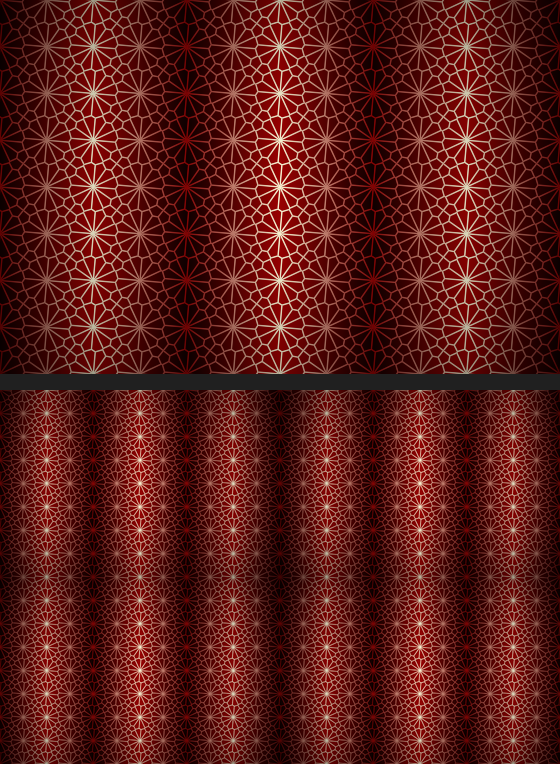
Top, the tile; bottom, the same tile 2 across and 2 down.
A WebGL 1 fragment shader for this pattern:

```glsl
precision highp float;
// A lattice of slightly twisted twelve-ray stars, 12 across and 8 down, drawn as
// the borders between Voronoi sites: a ring of sites per star and four per gap.
// Three vertical light bands and a soft vignette colour the lines and ground.

uniform vec2 u_resolution;

const vec2 GRID = vec2(12.0, 8.0);   // stars across and down
const float BANDS = 3.0;             // light bands across
const float RING_RADIUS = 0.40;      // ring of sites around a star
const float GAP_RADIUS = 0.15;       // ring of sites around a gap centre
const float HALF_LINE = 0.0155;      // half line width, in cells
const float RING_TURN = 20.0;        // angle of the first ring site
const float GAP_TURN = 263.6;        // angle of the first gap site

vec2 polar(float radius, float degrees) {
  float a = radians(degrees);
  return radius * vec2(cos(a), sin(a));
}

vec2 quarterTurn(vec2 p) {
  return vec2(-p.y, p.x);
}

// Site in one quarter of a cell, measured from the gap centre:
// 0 to 11 surround the corner star, 12 belongs to the gap.
vec2 quarterSite(float index) {
  if (index > 11.5) return polar(GAP_RADIUS, GAP_TURN);
  return vec2(-0.5) + polar(RING_RADIUS, RING_TURN + 30.0 * index);
}

vec2 nearestSite(vec2 p) {
  vec2 nearest = vec2(0.0);
  float best = 100.0;
  for (int i = 0; i < 13; i++) {
    vec2 site = quarterSite(float(i));
    for (int turn = 0; turn < 4; turn++) {
      vec2 d = site - p;
      float dist = dot(d, d);
      if (dist < best) {
        best = dist;
        nearest = site;
      }
      site = quarterTurn(site);
    }
  }
  return nearest;
}

// Distance to the closest border of the region around the nearest site
float borderDistance(vec2 p) {
  vec2 home = nearestSite(p);
  float border = 100.0;
  for (int i = 0; i < 13; i++) {
    vec2 site = quarterSite(float(i));
    for (int turn = 0; turn < 4; turn++) {
      vec2 across = site - home;
      if (dot(across, across) > 0.0001) {
        border = min(border, dot(0.5 * (home + site) - p, normalize(across)));
      }
      site = quarterTurn(site);
    }
  }
  return border;
}

// Linear ramp: 0 in the dark columns, 1 in the bright ones
float bandLight(float x) {
  return 1.0 - abs(2.0 * fract(x * BANDS) - 1.0);
}

float vignette(vec2 uv) {
  vec2 d = uv - 0.5;
  return 1.0 - 1.0 * dot(d, d);
}

void main() {
  vec2 uv = gl_FragCoord.xy / u_resolution;

  // Cell coordinates run downwards, which sets the sense of the twist
  vec2 cell = fract(vec2(uv.x, 1.0 - uv.y) * GRID) - 0.5;
  float pixel = GRID.y / u_resolution.y;
  float edge = borderDistance(cell);
  float line = 1.0 - smoothstep(-0.6 * pixel, 0.6 * pixel, edge - HALF_LINE);

  // Ground and lines brighten together along the bands
  float light = bandLight(uv.x);
  vec3 ground = mix(vec3(0.06, 0.0, 0.0), vec3(0.60, 0.005, 0.005), light);
  vec3 thread = mix(vec3(0.52, 0.01, 0.01), vec3(0.97, 0.96, 0.83), light);

  gl_FragColor = vec4(mix(ground, thread, line) * vignette(uv), 1.0);
}
```
